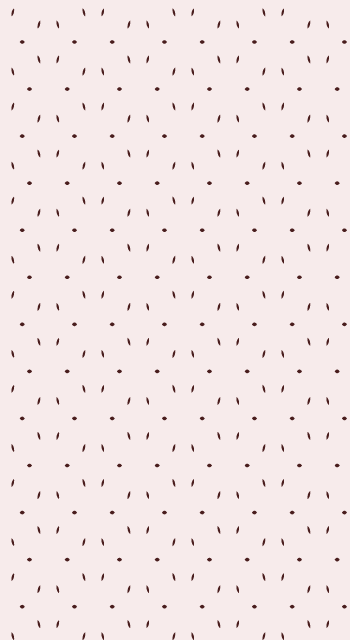
Reproduce this pattern procedurally as a WebGL 2 fragment shader.

```glsl
#version 300 es
precision highp float;

uniform vec2 u_resolution;
out vec4 fragColor;

const vec3 BLUSH = vec3(0.970, 0.920, 0.920);
const vec3 MAROON = vec3(0.285, 0.115, 0.115);

// Lengths are fractions of the canvas width.
const float COLUMN_STEP = 0.2571;
const float ROW_STEP = 0.2689;
const vec2 FIRST_BURST = vec2(0.2667, 0.0952);
const float BURST_RADIUS = 0.0539;
const vec2 PETAL_HALF_SIZE = vec2(0.0073, 0.0029);
const float SECTOR = radians(60.0);
const int SAMPLES = 4;

// Offset from the nearest centre of a staggered lattice.
vec2 staggeredCell(vec2 p, vec2 cell) {
  vec2 a = p - cell * round(p / cell);
  vec2 q = p - 0.5 * cell;
  vec2 b = q - cell * round(q / cell);
  return dot(a, a) < dot(b, b) ? a : b;
}

// Rotates p into the sector centred on the x axis.
vec2 foldSectors(vec2 p, float sector) {
  float angle = atan(p.y, p.x);
  angle -= sector * round(angle / sector);
  return length(p) * vec2(cos(angle), sin(angle));
}

// One inside a lens with pointed ends on the x axis.
float petal(vec2 p, vec2 halfSize) {
  vec2 q = p / halfSize;
  return step(abs(q.y), 1.0 - q.x * q.x);
}

// Six-petal bursts on a hexagonal lattice stretched upwards.
float burstPattern(vec2 p) {
  vec2 cell = vec2(COLUMN_STEP, COLUMN_STEP / sqrt(3.0));
  p.y *= cell.y / ROW_STEP;
  vec2 q = foldSectors(staggeredCell(p, cell), SECTOR);
  return petal(q - vec2(BURST_RADIUS, 0.0), PETAL_HALF_SIZE);
}

void main() {
  // Average a grid of samples to smooth the small petals.
  float coverage = 0.0;
  for (int j = 0; j < SAMPLES; j++) {
    for (int i = 0; i < SAMPLES; i++) {
      vec2 jitter = (vec2(i, j) + 0.5) / float(SAMPLES) - 0.5;
      vec2 p = (gl_FragCoord.xy + jitter) / u_resolution.x;
      coverage += burstPattern(p - FIRST_BURST);
    }
  }
  coverage /= float(SAMPLES * SAMPLES);
  fragColor = vec4(mix(BLUSH, MAROON, coverage), 1.0);
}
```
